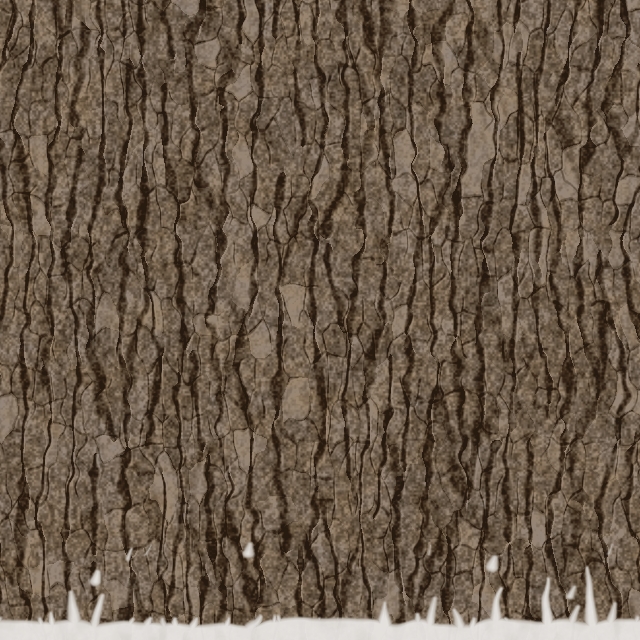
Write a WebGL 1 fragment shader that draws this texture.

```glsl
precision highp float;
// Rough, vertically furrowed tree bark with a ragged fringe of snow along the bottom.
uniform vec2 u_resolution;

const vec3 DEEP   = vec3(0.15, 0.10, 0.06);
const vec3 SHADOW = vec3(0.24, 0.17, 0.11);
const vec3 BROWN  = vec3(0.35, 0.29, 0.22);
const vec3 TAN    = vec3(0.45, 0.38, 0.31);
const vec3 PALE   = vec3(0.56, 0.49, 0.42);
const vec3 SLUSH  = vec3(0.70, 0.67, 0.63);
const vec3 SNOW   = vec3(0.91, 0.90, 0.89);

const vec2 RIDGE_SCALE = vec2(25.0, 6.5);    // long ridges between furrows
const vec2 PLATE_SCALE = vec2(36.0, 19.0);   // flakes on the ridges
const vec2 GRAIN_SCALE = vec2(170.0, 135.0);
const vec2 LIGHT_STEP  = vec2(-0.0022, 0.0016);
const float BASE_TONE  = 3.05;
const float RELIEF     = 1.1;
const float SNOW_LEVEL = 0.030;
const float TUFTS      = 30.0;

vec2 hash2(vec2 p) {
  vec3 q = fract(p.xyx * vec3(0.1031, 0.1030, 0.0973));
  q += dot(q, q.yzx + 33.33);
  return fract((q.xx + q.yz) * q.zy);
}

float noise(vec2 p) {
  vec2 i = floor(p), f = fract(p);
  f = f * f * (3.0 - 2.0 * f);
  float low  = mix(hash2(i).x, hash2(i + vec2(1.0, 0.0)).x, f.x);
  float high = mix(hash2(i + vec2(0.0, 1.0)).x, hash2(i + 1.0).x, f.x);
  return mix(low, high, f.y);
}

// Cellular noise: distance to the cell edge, sideways facing of that edge, cell id
vec3 cells(vec2 p) {
  vec2 base = floor(p), near = vec2(9.0), next = vec2(9.0);
  float id = 0.0;
  for (int y = -1; y <= 1; y++) {
    for (int x = -1; x <= 1; x++) {
      vec2 cell = base + vec2(float(x), float(y));
      vec2 rnd = hash2(cell);
      vec2 r = cell + 0.1 + 0.8 * rnd - p;
      if (dot(r, r) < dot(near, near)) {
        next = near;
        near = r;
        id = fract(rnd.x * 7.0 + rnd.y * 5.0);
      } else if (dot(r, r) < dot(next, next)) {
        next = r;
      }
    }
  }
  vec2 across = normalize(next - near);
  return vec3(dot(0.5 * (near + next), across), abs(across.x), id);
}

// Bark surface: height, furrow, crack, flake id
vec4 bark(vec2 p) {
  vec2 bend = vec2(noise(p * vec2(8.0, 5.0)), noise(p * 11.0 + 40.0)) - 0.5;
  vec2 chip = vec2(noise(p * vec2(65.0, 42.0) + 9.0), noise(p * 55.0 + 70.0)) - 0.5;
  vec2 q = p + bend * vec2(0.040, 0.030) + chip * vec2(0.012, 0.016);
  vec3 ridge = cells(q * RIDGE_SCALE);
  vec3 flake = cells(q * PLATE_SCALE + 17.0);
  float width = 0.08 + 0.20 * noise(p * vec2(28.0, 12.0) + 5.0);
  float furrow = (1.0 - smoothstep(0.15 * width, width, ridge.x))
               * smoothstep(0.25, 0.85, ridge.y);
  float crack = (1.0 - smoothstep(0.01, 0.085, flake.x))
              * smoothstep(0.25, 0.65, noise(p * 33.0 + 21.0));
  float grain = noise(p * GRAIN_SCALE);
  float height = 0.4 * flake.z + 0.3 * grain - furrow - 0.5 * crack;
  return vec4(height, furrow, crack, flake.z);
}

vec3 barkColor(vec2 p) {
  vec4 b = bark(p);
  float light = b.x - bark(p + LIGHT_STEP).x;
  float grain = 1.7 * (noise(p * GRAIN_SCALE) - 0.5)
              + 1.9 * (noise(p * 310.0 + 3.0) - 0.5);
  float fiber = noise(p * vec2(110.0, 24.0) + 8.0) - 0.5;
  float smoothFlake = smoothstep(0.86, 0.92, b.w) * (1.0 - b.y);
  float tone = BASE_TONE + grain * (1.0 - 0.5 * smoothFlake) + 0.9 * fiber
             + 0.8 * (b.w - 0.5) + 0.5 * smoothFlake
             + RELIEF * light - 2.2 * b.y - 1.3 * b.z;
  vec3 c = mix(DEEP, SHADOW, clamp(tone, 0.0, 1.0));
  c = mix(c, BROWN, clamp(tone - 1.0, 0.0, 1.0));
  c = mix(c, TAN, clamp(tone - 2.0, 0.0, 1.0));
  c = mix(c, PALE, clamp(tone - 3.0, 0.0, 1.3));
  float hue = noise(p * 24.0 + 60.0) + noise(p * 90.0) - 1.0;
  return c * (1.0 + hue * vec3(0.03, 0.0, -0.07));
}

float taper(vec2 p, vec2 a, vec2 b, float wide, float thin) {
  vec2 ab = b - a;
  float t = clamp(dot(p - a, ab) / dot(ab, ab), 0.0, 1.0);
  return length(p - a - ab * t) - mix(wide, thin, t);
}

// Signed distance to the snow bank, its leaning tufts and loose drops
float snowDistance(vec2 p) {
  p.x += 0.010 * (noise(p * 32.0) - 0.5);
  float d = p.y - SNOW_LEVEL - 0.014 * (noise(vec2(p.x * 26.0, 2.0)) - 0.5);
  for (int k = -2; k <= 2; k++) {
    float column = floor(p.x * TUFTS) + float(k);
    vec2 a = hash2(vec2(column, 31.0)), b = hash2(vec2(column, 87.0));
    vec2 foot = vec2((column + a.x) / TUFTS, 0.015);
    vec2 tip = vec2(foot.x + 0.030 * (b.x - 0.5), 0.032 + 0.090 * a.y * a.y * a.y);
    d = min(d, taper(p, foot, tip, 0.011, 0.004));
    vec2 drop = vec2(foot.x, 0.065 + 0.085 * b.y);
    float size = 0.009 * smoothstep(0.72, 1.0, b.x);
    float blob = taper(p, drop, drop + vec2(0.004, 0.014), size, 0.6 * size);
    d = min(d, blob + 0.004 * step(b.x, 0.72));
  }
  return d;
}

void main() {
  vec2 p = gl_FragCoord.xy / u_resolution;
  vec3 color = barkColor(p);
  float d = snowDistance(p);
  float body = smoothstep(0.001, -0.008, d) - 0.35 * noise(p * vec2(55.0, 38.0));
  vec3 snow = mix(SLUSH, SNOW, clamp(body + 0.2, 0.0, 1.0));
  color = mix(color, snow, 0.95 * smoothstep(0.002, -0.003, d));
  gl_FragColor = vec4(color, 1.0);
}
```
